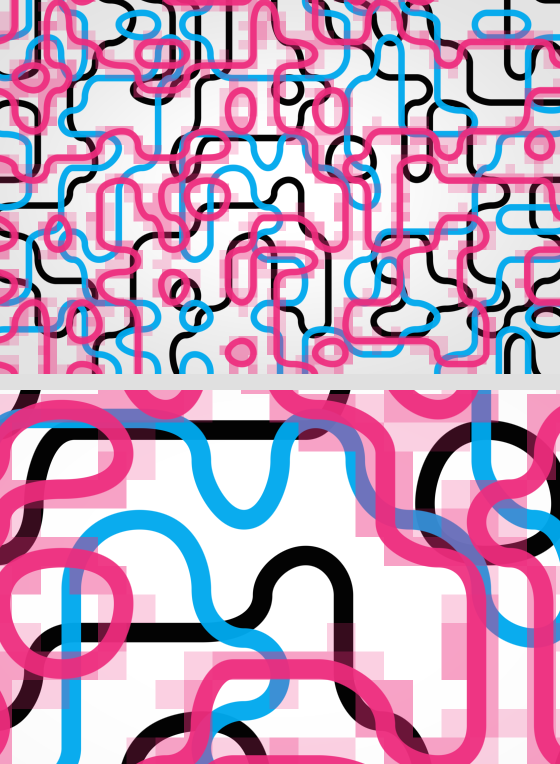
Top, the full canvas; bottom, a detail of the centre.
This pattern is drawn by a Shadertoy shader. Its source:

```glsl
// Three layers of meandering rounded lines, the pink one with a halo of square tints.
#define CELL 0.080         // mean grid step of the meanders, in canvas heights
#define LINE_WIDTH 0.0174  // stroke width
#define STRETCH 0.36       // unevenness of the grid steps
#define RUN 0.40           // share of nodes that repeat a neighbour
#define BLOCK 0.0255       // side of a halo square
#define HALO_WIDE 0.0225   // reach of the pale squares
#define HALO_NEAR 0.0140   // reach of the deeper squares
#define HALO_ALPHA 0.22    // opacity of one tint

const vec3 PINK = vec3(0.93, 0.17, 0.49);
const vec3 BLUE = vec3(0.00, 0.66, 0.93);
const vec3 BLACK = vec3(0.01);

float hash(vec2 n, float seed) {
    vec3 v = fract(vec3(n, seed) * 0.1031);
    v += dot(v, v.zyx + 31.32);
    return fract((v.x + v.y) * v.z);
}

// Random two-state node; some copy a neighbour to make longer runs
bool node(vec2 n, float seed) {
    float pick = hash(n, seed + 3.0);
    if (pick < 0.5 * RUN) n.x = 3.0 * floor(n.x / 3.0);
    else if (pick < RUN) n.y = 3.0 * floor(n.y / 3.0);
    return hash(n, seed) > 0.5;
}

// Distance to the rounded border between nodes of different state
float meander(vec2 p, float cell, float seed) {
    // Separable stretch keeps straight runs level and upright
    vec2 u = p / cell + 40.0 + seed * vec2(1.37, 2.11);
    vec2 phase = 1.9 * u + seed;
    vec2 w = u + STRETCH / 1.9 * sin(phase);
    vec2 slope = (1.0 + STRETCH * cos(phase)) / cell;
    vec2 id = floor(w), q = fract(w);

    bool a = node(id, seed), b = node(id + vec2(1, 0), seed);
    bool c = node(id + vec2(0, 1), seed), d = node(id + 1.0, seed);
    float dist = 1.0;

    // Straight runs
    if (a == b && c == d && a != c) dist = abs(q.y - 0.5) / slope.y;
    if (a == c && b == d && a != b) dist = abs(q.x - 0.5) / slope.x;

    // Quarter arcs around odd corners; a saddle keeps one diagonal pair
    bool saddle = a == d && b == c && a != b;
    bool rising = hash(id, seed + 7.0) > 0.5;
    for (int k = 0; k < 4; k++) {
        vec2 corner = vec2(k & 1, k >> 1);
        bool state = node(id + corner, seed);
        bool odd = state != node(id + vec2(1.0 - corner.x, corner.y), seed)
                && state != node(id + vec2(corner.x, 1.0 - corner.y), seed);
        if (odd && (!saddle || rising == (corner.x == corner.y))) {
            vec2 r = q - corner;
            float len = max(length(r), 0.001);
            float grad = max(length(r / len * slope), 0.1);
            dist = min(dist, abs(len - 0.5) / grad);
        }
    }
    return dist;
}

float stroke(float dist) {
    float px = 0.75 / iResolution.y;
    return 1.0 - smoothstep(-px, px, dist - 0.5 * LINE_WIDTH);
}

float pinkLine(vec2 p) { return meander(p, CELL, 11.0); }

// Opacity of the square tints that follow the pink line
float halo(vec2 p) {
    vec2 id = floor(p / BLOCK);
    vec2 jitter = vec2(hash(id, 51.0), hash(id, 52.0)) - 0.5;
    float dist = pinkLine((id + 0.5 + 0.9 * jitter) * BLOCK);
    return HALO_ALPHA * (step(dist, HALO_WIDE) + step(dist, HALO_NEAR));
}

void mainImage(out vec4 fragColor, in vec2 fragCoord) {
    vec2 p = fragCoord / iResolution.y;
    vec2 centred = fragCoord / iResolution.xy - 0.5;

    // Paper, bright in the middle
    vec3 color = vec3(mix(1.0, 0.89, smoothstep(0.08, 0.65, length(centred))));

    // Lower lines
    color = mix(color, BLACK, stroke(meander(p, CELL * 1.12, 23.0)));
    color = mix(color, BLUE, 0.96 * stroke(meander(p, CELL * 1.06, 37.0)));

    // Halo, averaged over four points for smooth square edges
    float tint = 0.0;
    for (int k = 0; k < 4; k++) {
        vec2 offset = vec2(k & 1, k >> 1) * 0.5 - 0.25;
        tint += 0.25 * halo(p + offset / iResolution.y);
    }
    color = mix(color, PINK, tint);

    // Top line
    color = mix(color, PINK, 0.92 * stroke(pinkLine(p)));
    fragColor = vec4(color, 1.0);
}
```
